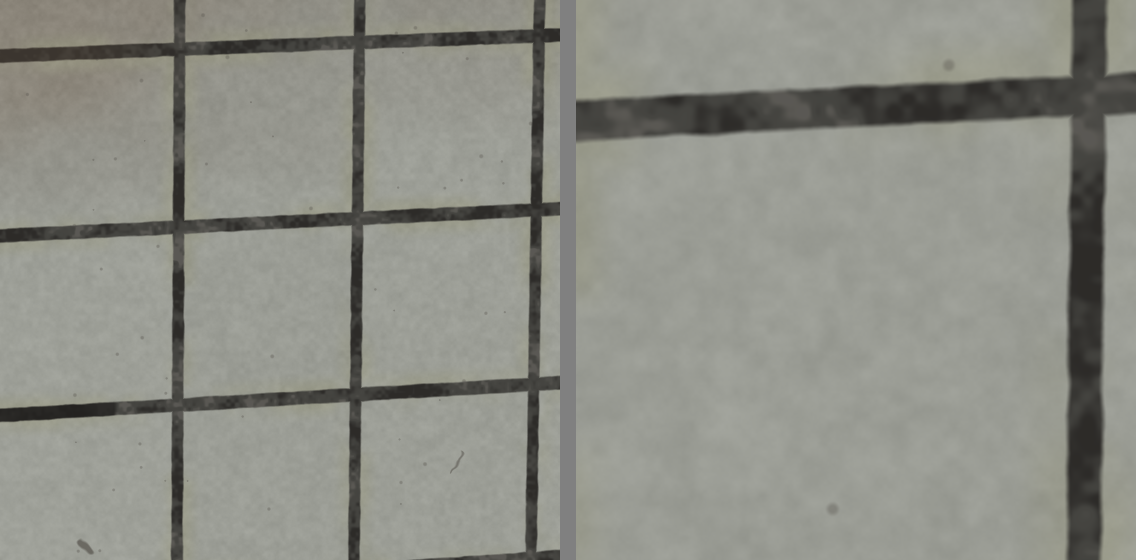
Left, the full canvas; right, a detail of the centre.
Give the GLSL for this texture, as a WebGL 2 fragment shader.

```glsl
#version 300 es
precision highp float;

uniform vec2 u_resolution;
out vec4 fragColor;

// Grid layout, in canvas units
const vec2 COLUMN_PITCH = vec2(0.3160, 0.3212);  // bottom, top
const vec2 ROW_PITCH = vec2(0.3210, 0.3105);     // left, right
const vec2 ROW_START = vec2(-0.063, 0.006);      // left, right
const vec2 JOINT_HALF_WIDTH = vec2(0.0102, 0.0120);
const float JOINT_SOFTNESS = 0.0022;
const float EDGE_WOBBLE = 0.0026;

// Colours
const vec3 TILE_PALE = vec3(0.612, 0.620, 0.590);
const vec3 TILE_MID = vec3(0.580, 0.580, 0.548);
const vec3 TILE_WARM = vec3(0.545, 0.522, 0.478);
const vec3 EDGE_STAIN = vec3(0.600, 0.600, 0.510);
const vec3 GROUT_DARK = vec3(0.175, 0.168, 0.158);
const vec3 GROUT_MID = vec3(0.270, 0.268, 0.252);
const vec3 GROUT_WORN = vec3(0.390, 0.380, 0.360);
const vec3 GROUT_BROWN = vec3(0.270, 0.235, 0.200);
const vec3 DIRT = vec3(0.330, 0.315, 0.290);

// Wear
const float GRAIN = 0.060;
const float TILE_VARIATION = 0.016;
const float SPECK_CELLS = 26.0;
const float SPECK_CHANCE = 0.10;

float hash(vec2 p) {
  vec3 q = fract(vec3(p.xyx) * 0.1031);
  q += dot(q, q.yzx + 33.33);
  return fract((q.x + q.y) * q.z);
}

float noise(vec2 p) {
  vec2 cell = floor(p), f = fract(p);
  f = f * f * (3.0 - 2.0 * f);
  return mix(mix(hash(cell), hash(cell + vec2(1, 0)), f.x),
             mix(hash(cell + vec2(0, 1)), hash(cell + vec2(1, 1)), f.x), f.y);
}

float fbm(vec2 p) {
  float sum = 0.0, amplitude = 0.5;
  for (int i = 0; i < 4; i++) {
    sum += amplitude * noise(p);
    p = p * 2.03 + 17.3;
    amplitude *= 0.5;
  }
  return sum / 0.9375;
}

float segmentDistance(vec2 p, vec2 a, vec2 b) {
  vec2 d = b - a;
  return length(p - a - d * clamp(dot(p - a, d) / dot(d, d), 0.0, 1.0));
}

// Small pits, at most one in each cell
float specks(vec2 p) {
  vec2 cell = floor(p * SPECK_CELLS);
  vec2 centre = 0.25 + 0.5 * vec2(hash(cell + 3.1), hash(cell + 8.7));
  float radius = mix(0.06, 0.14, hash(cell + 21.0));
  float spot = 1.0 - smoothstep(radius * 0.3, radius, distance(fract(p * SPECK_CELLS), centre));
  return spot * step(hash(cell + 40.0), SPECK_CHANCE);
}

// A curled scrap and a short smudge
float debris(vec2 p) {
  vec2 q = p + 0.006 * (vec2(noise(p * 90.0), noise(p * 90.0 + 31.0)) - 0.5);
  float scrap = min(segmentDistance(q, vec2(0.804, 0.157), vec2(0.821, 0.177)),
                    segmentDistance(q, vec2(0.821, 0.177), vec2(0.825, 0.192)));
  float smudge = segmentDistance(q, vec2(0.145, 0.030), vec2(0.160, 0.017)) - 0.003;
  return max(0.55 * (1.0 - smoothstep(0.0, 0.004, scrap)),
             0.70 * (1.0 - smoothstep(0.0, 0.005, smudge)));
}

vec3 tileColor(vec2 p, vec2 tile, float jointGap) {
  float light = 0.85 - 0.75 * smoothstep(0.50, 1.05, p.y + 0.16 * (0.5 - p.x));
  light -= 0.35 * smoothstep(0.6, 0.0, p.x) * smoothstep(0.55, 0.85, p.y);
  light += 0.35 * (fbm(p * 7.0) - 0.5);
  vec3 color = mix(TILE_WARM, TILE_MID, smoothstep(-0.2, 0.35, light));
  color = mix(color, TILE_PALE, smoothstep(0.3, 0.75, light));
  float stain = (1.0 - smoothstep(0.0, 0.035, jointGap)) * smoothstep(0.35, 0.7, fbm(p * 9.0 + 50.0));
  color = mix(color, EDGE_STAIN, 0.55 * stain);
  color += TILE_VARIATION * (hash(tile + 5.0) - 0.5);
  color += GRAIN * (fbm(p * 95.0) - 0.5) + 0.02 * (noise(p * 38.0) - 0.5);
  color = mix(color, DIRT, 0.35 * specks(p));
  return mix(color, DIRT, debris(p));
}

vec3 groutColor(vec2 p, float onRow) {
  float wear = fbm(p * 22.0 + 9.0) + 0.35 * (noise(p * 130.0) - 0.5);
  vec3 color = mix(GROUT_DARK, GROUT_MID, smoothstep(0.25, 0.62, wear));
  color = mix(color, GROUT_WORN, 0.7 * smoothstep(0.62, 0.85, wear));
  color = mix(color, GROUT_BROWN, 0.6 * smoothstep(0.4, 0.1, p.x) * smoothstep(0.75, 0.9, p.y));
  // Fresh dark fill at the left of the lowest full joint
  float fill = onRow * (1.0 - smoothstep(0.202, 0.212, p.x)) * (1.0 - smoothstep(0.30, 0.34, p.y));
  return mix(color, GROUT_DARK * 0.75, 0.8 * fill);
}

void main() {
  vec2 p = gl_FragCoord.xy / u_resolution;

  // Slightly converging grid; the outer left joint lies off the canvas
  vec2 pitch = vec2(mix(COLUMN_PITCH.x, COLUMN_PITCH.y, p.y), mix(ROW_PITCH.x, ROW_PITCH.y, p.x));
  vec2 grid = (p - vec2(0.0, mix(ROW_START.x, ROW_START.y, p.x))) / pitch;
  vec2 line = vec2(max(round(grid.x), 1.0), round(grid.y));
  vec2 gap = abs(grid - line) * pitch - JOINT_HALF_WIDTH;
  gap += EDGE_WOBBLE * (vec2(fbm(p * 48.0), fbm(p * 48.0 + 70.0)) - 0.5);

  float jointGap = min(gap.x, gap.y);
  float softness = max(JOINT_SOFTNESS, 0.8 / min(u_resolution.x, u_resolution.y));
  float joint = 1.0 - smoothstep(-softness, softness, jointGap);
  vec3 color = mix(tileColor(p, floor(grid), jointGap), groutColor(p, step(gap.y, gap.x)), joint);
  fragColor = vec4(color, 1.0);
}
```
